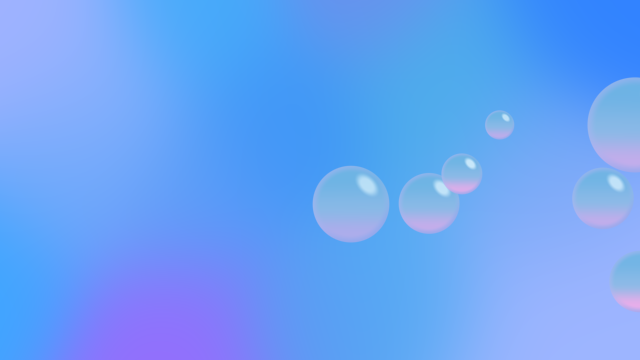
This background is drawn by a Shadertoy shader. Its source:

```glsl
// Glossy soap bubbles drifting over a soft blue, violet and lavender gradient.

// Adds one colour spot to a weighted sum; w holds the total weight.
void addSpot(inout vec4 sum, vec2 p, vec2 center, float radius, vec3 color) {
    vec2 d = (p - center) / radius;
    sum += vec4(color, 1.0) * exp(-dot(d, d));
}

// Smooth mesh gradient: normalised blend of all spots.
vec3 backdrop(vec2 p) {
    vec4 sum = vec4(0.36, 0.63, 0.97, 1.0) * 0.01;
    // Left side
    addSpot(sum, p, vec2(0.10, 0.86), 0.25, vec3(0.63, 0.70, 1.00));
    addSpot(sum, p, vec2(0.28, 0.68), 0.22, vec3(0.52, 0.69, 0.99));
    addSpot(sum, p, vec2(0.18, 0.50), 0.22, vec3(0.43, 0.66, 0.98));
    addSpot(sum, p, vec2(-0.02, 0.22), 0.22, vec3(0.24, 0.65, 1.00));
    addSpot(sum, p, vec2(0.49, 0.04), 0.26, vec3(0.58, 0.43, 0.99));
    // Middle
    addSpot(sum, p, vec2(0.56, 0.95), 0.23, vec3(0.27, 0.67, 0.98));
    addSpot(sum, p, vec2(0.52, 0.46), 0.24, vec3(0.36, 0.62, 0.97));
    addSpot(sum, p, vec2(0.78, 0.64), 0.24, vec3(0.24, 0.58, 0.97));
    addSpot(sum, p, vec2(1.00, 1.04), 0.20, vec3(0.42, 0.56, 0.93));
    addSpot(sum, p, vec2(0.88, 0.12), 0.20, vec3(0.35, 0.61, 0.95));
    // Right side
    addSpot(sum, p, vec2(1.23, 0.74), 0.27, vec3(0.30, 0.68, 0.92));
    addSpot(sum, p, vec2(1.08, 0.20), 0.24, vec3(0.32, 0.67, 0.95));
    addSpot(sum, p, vec2(1.68, 0.95), 0.25, vec3(0.19, 0.51, 1.00));
    addSpot(sum, p, vec2(1.52, 0.50), 0.23, vec3(0.48, 0.66, 0.97));
    addSpot(sum, p, vec2(1.60, 0.12), 0.34, vec3(0.62, 0.71, 1.00));
    return sum.rgb / sum.w;
}

// Paints one bubble over base; q is the offset from its center in radii.
vec3 paintBubble(vec3 base, vec2 q, float pinkness, float pixel) {
    float r = length(q);
    float coverage = 1.0 - smoothstep(1.0 - pixel, 1.0 + pixel, r);

    // Body: pale blue above, pink below
    vec3 pink = mix(vec3(0.67, 0.68, 0.92), vec3(0.93, 0.68, 0.91), pinkness);
    vec3 body = mix(vec3(0.44, 0.71, 0.89), vec3(0.55, 0.73, 0.90), smoothstep(0.7, -0.2, q.y));
    body = mix(body, pink, smoothstep(-0.05, -0.78, q.y));

    // Rim: lavender light at the upper left, faint blue shade at the lower right
    float rim = smoothstep(0.80, 1.0, r);
    float side = dot(q, vec2(-0.8, 0.6));
    body = mix(body, vec3(0.68, 0.71, 0.95), rim * (0.25 + 0.3 * smoothstep(-0.2, 0.9, side)));
    body = mix(body, vec3(0.50, 0.64, 0.92), rim * 0.5 * smoothstep(0.1, 0.9, dot(q, vec2(0.45, -0.9))));

    // Slanted window highlight
    vec2 h = q - vec2(0.42, 0.50);
    h = vec2(h.x - h.y, h.x + h.y) * 0.7071 / vec2(0.38, 0.23);
    float shine = 1.0 - smoothstep(0.45, 1.1, length(h));
    body = mix(body, vec3(0.84, 0.94, 0.99), shine * (0.75 + 0.2 * pinkness));

    return mix(base, body, coverage * 0.94);
}

void mainImage(out vec4 fragColor, in vec2 fragCoord) {
    // Canvas units: height is 1, width is 16/9
    vec2 p = fragCoord / iResolution.xy * vec2(16.0 / 9.0, 1.0);
    vec3 color = backdrop(p);

    // Bubbles: center, radius, pinkness
    vec4 bubbles[7] = vec4[7](
        vec4(0.975, 0.433, 0.1065, 0.10),
        vec4(1.192, 0.435, 0.0845, 0.45),
        vec4(1.283, 0.517, 0.0568, 0.80),
        vec4(1.388, 0.653, 0.0405, 0.30),
        vec4(1.764, 0.653, 0.1320, 0.40),
        vec4(1.675, 0.449, 0.0855, 0.35),
        vec4(1.778, 0.218, 0.0855, 0.95));
    for (int i = 0; i < 7; i++) {
        vec4 b = bubbles[i];
        color = paintBubble(color, (p - b.xy) / b.z, b.w, 0.8 / (iResolution.y * b.z));
    }

    fragColor = vec4(color, 1.0);
}
```
